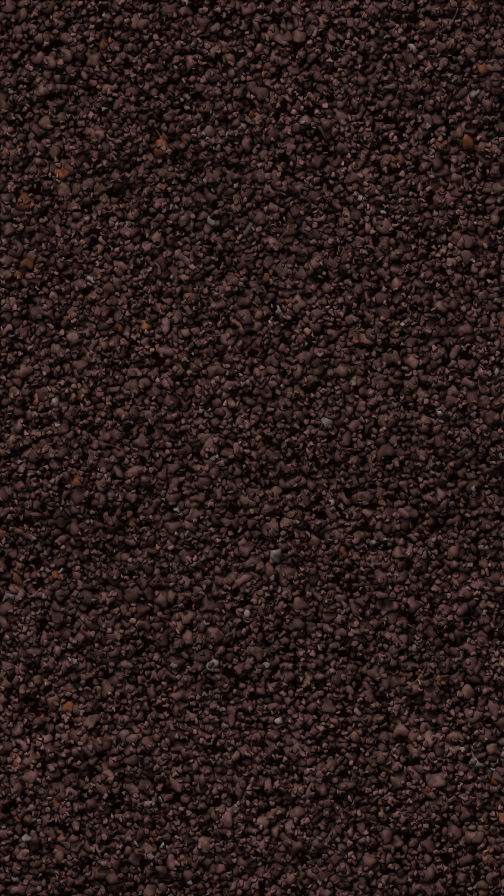
Reproduce this texture procedurally as a WebGL 1 fragment shader.

```glsl
precision highp float;
// Dark crumbly soil: jittered grids of lumpy, domed grains are piled up in
// four layers, lit from above, with soft shadows, black pits between clods,
// gritty surfaces, a few coloured pebbles and thin root fibres.

uniform vec2 u_resolution;

const vec3 LIGHT = vec3(-0.22, 0.50, 0.84);
const vec3 RUST = vec3(0.46, 0.25, 0.15);
const vec3 PALE = vec3(0.53, 0.49, 0.47);
const float PIT_TONE = 0.045;      // depth between the grains
const float GRAIN_TONE = 0.30;     // mean tone of a fully lit grain
const float TONE_SPREAD = 0.13;    // variation from grain to grain
const float SHADOW = 0.50;         // strength of the cast shadows
const float LUMPINESS = 0.62;      // distortion of the grain outlines
const float PEBBLE_SHARE = 0.022;
const float FIBRE_WIDTH = 0.0011;
const int FIBRES = 9;

float hash(vec2 p) {
  vec3 q = fract(vec3(p.xyx) * 0.1031);
  q += dot(q, q.yzx + 33.33);
  return fract((q.x + q.y) * q.z);
}

vec2 hash2(vec2 p) {
  return vec2(hash(p + 17.3), hash(p + 71.9));
}

float noise(vec2 p) {
  vec2 i = floor(p), f = fract(p);
  f = f * f * (3.0 - 2.0 * f);
  return mix(mix(hash(i), hash(i + vec2(1.0, 0.0)), f.x),
             mix(hash(i + vec2(0.0, 1.0)), hash(i + 1.0), f.x), f.y);
}

// Brown ramp from near black to light earth, indexed by its red level.
vec3 earth(float tone) {
  return max(vec3(tone, 0.77 * tone - 0.02, 0.74 * tone - 0.027), 0.008);
}

// Lay one layer of grains over the ground colour.
vec3 addGrains(vec3 ground, vec2 p, float cells, float presence,
               float brightness, float seed) {
  vec2 g = p * cells + seed;
  vec2 warp = vec2(noise(g * 1.9 + 5.0), noise(g * 1.9 + 41.0)) - 0.5;
  vec2 lumpy = g + LUMPINESS * warp;
  vec2 home = floor(g);
  float pixel = cells / u_resolution.y;
  for (int j = -1; j <= 1; j++) {
    for (int i = -1; i <= 1; i++) {
      vec2 cell = home + vec2(float(i), float(j));
      if (hash(cell + 3.7) > presence) continue;

      // Rotated ellipse measured in its own radius
      vec2 size = mix(vec2(0.34), vec2(0.60), hash2(cell + 9.1));
      float turn = 6.2832 * hash(cell + 23.0);
      float c = cos(turn), s = sin(turn);
      mat2 spin = mat2(c, -s, s, c);
      vec2 offset = lumpy - cell - 0.15 - 0.7 * hash2(cell);
      vec2 q = spin * offset / size;
      float d = length(q);
      float edge = 0.08 + 0.9 * pixel / min(size.x, size.y);
      float mask = 1.0 - smoothstep(1.0 - edge, 1.0 + edge, d);

      // Shadow falls below the grain
      float under = length(spin * (offset + vec2(-0.08, 0.22)) / size);
      ground *= 1.0 - SHADOW * (1.0 - smoothstep(0.75, 1.2, under));

      // Domed surface
      vec2 slope = offset / max(length(offset), 0.001) * min(d, 1.0);
      float rise = sqrt(max(1.0 - 0.92 * d * d, 0.0));
      float lit = max(dot(vec3(slope, rise), LIGHT), 0.0);
      float tone = GRAIN_TONE + TONE_SPREAD * (hash(cell + 51.0) - 0.5);
      vec3 colour = earth(0.025 + tone * brightness * lit);

      // Rare rusty or pale pebbles
      float kind = hash(cell + 87.0);
      vec3 stone = kind < 0.55 * PEBBLE_SHARE ? RUST : PALE;
      float pebble = 0.75 * step(kind, PEBBLE_SHARE);
      colour = mix(colour, stone * (0.15 + 0.75 * lit), pebble);
      ground = mix(ground, colour, mask);
    }
  }
  return ground;
}

// Short thin roots scattered over the surface.
vec3 addFibres(vec3 ground, vec2 p) {
  float aspect = u_resolution.x / u_resolution.y;
  float blur = 0.7 / u_resolution.y;
  for (int k = 0; k < FIBRES; k++) {
    vec2 id = vec2(float(k) * 7.1, 2.3);
    float angle = 6.2832 * hash(id);
    float reach = mix(0.007, 0.018, hash(id + 4.0));
    vec2 axis = vec2(cos(angle), sin(angle));
    vec2 q = p - hash2(id) * vec2(aspect, 1.0);
    float along = dot(q, axis);
    float bend = 12.0 * (along * along - 0.0001);
    float across = dot(q, vec2(-axis.y, axis.x)) + bend;
    float dist = length(vec2(max(abs(along) - reach, 0.0), across));
    float line = 1.0 - smoothstep(0.0, FIBRE_WIDTH + blur, dist);
    ground = mix(ground, earth(0.36), 0.6 * line);
  }
  return ground;
}

void main() {
  vec2 p = gl_FragCoord.xy / u_resolution.y;

  // Pile from the deep filling up to loose crumbs
  vec3 soil = earth(PIT_TONE);
  soil = addGrains(soil, p, 118.0, 0.95, 0.78, 11.0);
  soil = addGrains(soil, p, 88.0, 0.76, 0.95, 137.0);
  soil = addGrains(soil, p, 64.0, 0.50, 0.98, 263.0);
  soil = addGrains(soil, p, 150.0, 0.36, 1.12, 419.0);
  soil = addFibres(soil, p);

  // Grit on the surfaces and broad uneven patches
  float grit = 0.6 * noise(p * 235.0) + 0.4 * noise(p * 120.0 + 31.0);
  float patches = noise(p * vec2(7.0, 11.0)) + noise(p * 26.0 + 60.0);
  soil *= (0.68 + 0.68 * grit) * (0.86 + 0.14 * patches);
  gl_FragColor = vec4(soil, 1.0);
}
```
